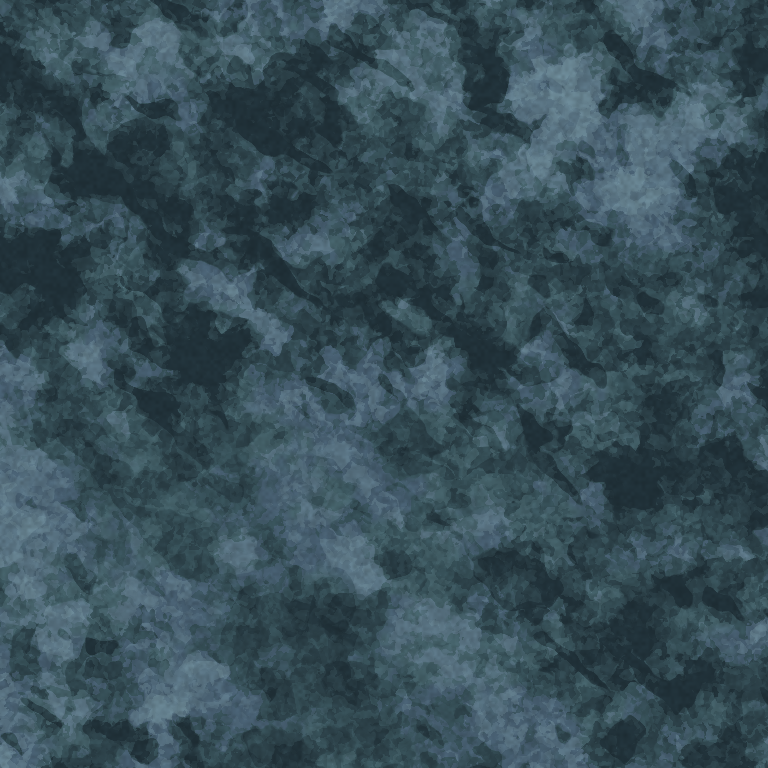
Write a WebGL 1 fragment shader that draws this texture.

```glsl
precision highp float;
// Mottled slate-blue stone, painted as small overlapping ragged daubs.
// Warped Voronoi cells at three sizes sample one clumped noise field; the summed
// tone is cut by slanting dark crevices and mapped through a colour ramp.

uniform vec2 u_resolution;

const vec3 DEEP  = vec3(0.125, 0.19, 0.22);
const vec3 DARK  = vec3(0.17, 0.25, 0.28);
const vec3 SLATE = vec3(0.21, 0.31, 0.34);
const vec3 TEAL  = vec3(0.26, 0.37, 0.40);
const vec3 BLUE  = vec3(0.27, 0.36, 0.43);
const vec3 PALE  = vec3(0.34, 0.44, 0.50);
const vec3 CHIP  = vec3(0.40, 0.51, 0.56);

const vec3 DAUB_COUNTS  = vec3(24.0, 52.0, 108.0);  // cells across the canvas
const vec3 DAUB_WEIGHTS = vec3(0.40, 0.40, 0.36);
const float DAUB_VARIETY = 1.2;     // random tone of each daub
const float EDGE_SHARPNESS = 45.0;
const float TONE_GAIN = 4.2;
const float TONE_OFFSET = 0.0;
const float CALM_CONTRAST = 0.6;    // contrast left in the quiet areas
const vec2 CREVICE_DIRECTION = vec2(0.77, -0.64);
const vec2 CREVICE_FREQUENCY = vec2(15.0, 38.0);
const float CREVICE_DEPTH = 0.5;
const float GRAIN_FREQUENCY = 210.0;
const float GRAIN_AMOUNT = 0.15;

float hash(vec2 p) {
  vec3 q = fract(vec3(p.xyx) * 0.1031);
  q += dot(q, q.yzx + 33.33);
  return fract((q.x + q.y) * q.z);
}

vec2 hash2(vec2 p) {
  return vec2(hash(p + 17.0), hash(p + 71.0));
}

// Value noise, from -0.5 to 0.5.
float noise(vec2 p) {
  vec2 i = floor(p);
  vec2 f = fract(p);
  f = f * f * (3.0 - 2.0 * f);
  float low = mix(hash(i), hash(i + vec2(1.0, 0.0)), f.x);
  float high = mix(hash(i + vec2(0.0, 1.0)), hash(i + vec2(1.0, 1.0)), f.x);
  return mix(low, high, f.y) - 0.5;
}

vec2 noise2(vec2 p) {
  return vec2(noise(p + 113.0), noise(p + 257.0));
}

// Light and dark clumps.
float masses(vec2 p) {
  return 0.6 * noise(p * 5.0 + 41.0) + 0.85 * noise(p * 11.0 + 83.0)
       + 0.95 * noise(p * 25.0 + 131.0);
}

// Nearly flat ragged patches, each toned by the masses at its seed.
float daubs(vec2 p, float count) {
  vec2 q = p * count + 7.0;
  q += 1.1 * noise2(q * 1.2) + 0.4 * noise2(q * 3.4);
  vec2 cell = floor(q);
  float total = 0.0;
  float weightSum = 0.0;
  for (int y = -1; y <= 1; y++) {
    for (int x = -1; x <= 1; x++) {
      vec2 id = cell + vec2(float(x), float(y));
      vec2 seed = id + hash2(id + count);
      vec2 away = q - seed;
      float weight = exp(-EDGE_SHARPNESS * dot(away, away)) + 1e-20;
      float variety = DAUB_VARIETY * (hash(id + 3.0 * count) - 0.5);
      total += weight * (masses((seed - 7.0) / count) + variety);
      weightSum += weight;
    }
  }
  return total / weightSum;
}

// Sparse slanting gaps with ragged sides.
float crevices(vec2 p) {
  vec2 q = p + 0.04 * noise2(p * 17.0) + 0.014 * noise2(p * 60.0);
  vec2 across = vec2(-CREVICE_DIRECTION.y, CREVICE_DIRECTION.x);
  vec2 slanted = vec2(dot(q, CREVICE_DIRECTION), dot(q, across));
  float gap = noise(slanted * CREVICE_FREQUENCY + 61.0);
  return smoothstep(0.27, 0.31, gap + 0.15 * noise(p * 6.0 + 29.0));
}

vec3 stoneColour(float t, float blueness) {
  vec3 colour = mix(DEEP, DARK, smoothstep(0.05, 0.22, t));
  colour = mix(colour, SLATE, smoothstep(0.24, 0.46, t));
  colour = mix(colour, mix(TEAL, BLUE, blueness), smoothstep(0.48, 0.72, t));
  colour = mix(colour, PALE, smoothstep(0.75, 0.92, t));
  return mix(colour, CHIP, smoothstep(0.93, 1.0, t));
}

void main() {
  vec2 p = gl_FragCoord.xy / min(u_resolution.x, u_resolution.y);

  vec3 layers = vec3(daubs(p, DAUB_COUNTS.x), daubs(p, DAUB_COUNTS.y),
                     daubs(p, DAUB_COUNTS.z));
  float tone = dot(layers, DAUB_WEIGHTS);
  float calm = smoothstep(0.05, 0.25, noise(p * 2.6 + 19.0));
  tone *= mix(1.0, CALM_CONTRAST, calm);
  tone += TONE_OFFSET - CREVICE_DEPTH * crevices(p) * (1.0 - 0.7 * calm);

  // Even out the bell-shaped tones, then colour and grain them.
  float t = 1.0 / (1.0 + exp(-TONE_GAIN * tone));
  float blueness = smoothstep(-0.2, 0.14, noise(p * 14.0 + 5.0) + 0.5 * noise(p * 60.0));
  float grain = noise(p * GRAIN_FREQUENCY) + 0.6 * noise(p * GRAIN_FREQUENCY * 0.45);
  gl_FragColor = vec4(stoneColour(t, blueness) * (1.0 + GRAIN_AMOUNT * grain), 1.0);
}
```
